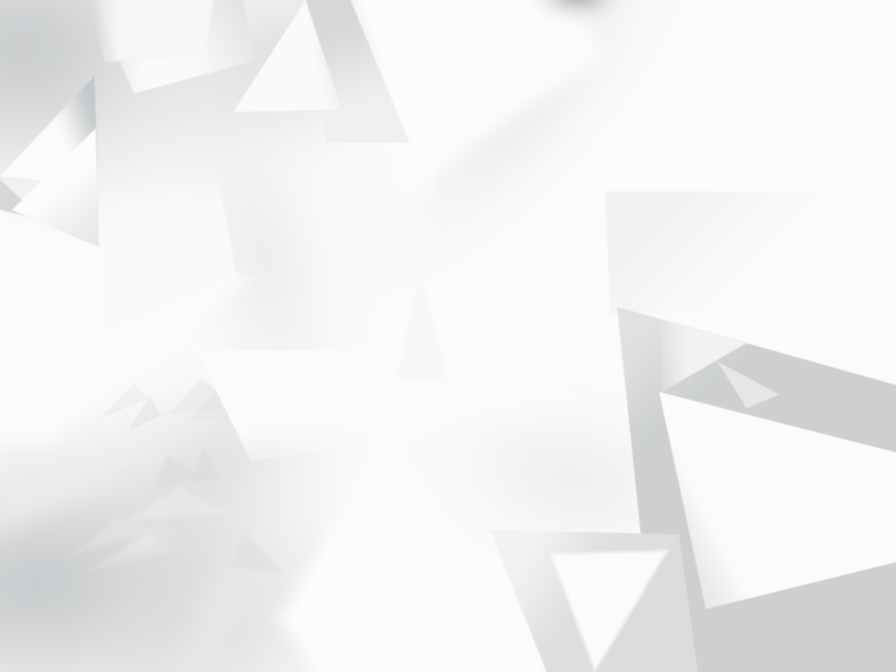
Give the GLSL for this background, as a Shadertoy shader.

```glsl
// Pale abstract background of overlapping white and grey paper facets.
// A single brightness value is shaded by soft elliptical glows, then layered
// with convex polygons whose edges are crisp or blurred, and tinted cool grey.

vec2 p;           // position on a 768 by 576 unit canvas, y runs downward
float v = 0.985;  // brightness so far

// Signed distance to the line a-b, negative on its inner side
float side(vec2 a, vec2 b) {
    vec2 e = normalize(b - a), q = p - a;
    return q.y * e.x - q.x * e.y;
}

// Convex polygons, corners counterclockwise as seen
float tri(mat3x2 c) {
    return max(side(c[0], c[1]), max(side(c[1], c[2]), side(c[2], c[0])));
}

float quad(mat4x2 c) {
    return max(max(side(c[0], c[1]), side(c[1], c[2])), max(side(c[2], c[3]), side(c[3], c[0])));
}

// Smooth blend from 0 at point s.xy to 1 at point s.zw
float ramp(vec4 s) {
    vec2 d = s.zw - s.xy;
    return smoothstep(0.0, 1.0, dot(p - s.xy, d) / dot(d, d));
}

// Lay a polygon over the brightness: blurred, crisp and see-through, or crisp
void blurred(float dist, float blur, float shade, float alpha) {
    float soft = max(blur, 400.0 / iResolution.y);
    v = mix(v, shade, alpha * smoothstep(soft, -soft, dist));
}

void facet(float dist, float shade, float alpha) { blurred(dist, 1.2, shade, alpha); }

void facet(float dist, float shade) { facet(dist, shade, 1.0); }

// Elliptical glow: centre and long axis in g
void glow(vec4 g, float width, float shade, float alpha) {
    vec2 d = p - g.xy, a = g.zw;
    float len = length(a);
    vec2 q = vec2(dot(d, a) / (len * len), (d.x * a.y - d.y * a.x) / (len * width));
    v = mix(v, shade, alpha * exp(-dot(q, q)));
}

vec2 hash2(float n) {
    vec3 h = fract(n * vec3(0.1031, 0.1030, 0.0973));
    h += dot(h, h.yzx + 33.33);
    return fract((h.xx + h.yz) * h.zy);
}

void mainImage(out vec4 fragColor, in vec2 fragCoord) {
    p = vec2(0, 576) + fragCoord / iResolution.xy * vec2(768, -576);

    // Soft shading of the backdrop
    glow(vec4(20, 40, 130, 0), 100.0, 0.80, 0.95);
    glow(vec4(250, 50, 110, -30), 60.0, 0.86, 0.8);
    glow(vec4(225, 220, 20, 90), 45.0, 0.92, 0.8);
    glow(vec4(450, 90, 80, -90), 40.0, 0.92, 0.8);
    glow(vec4(40, 500, 150, -20), 90.0, 0.80, 1.0);
    glow(vec4(170, 530, 90, 30), 90.0, 0.85, 0.7);
    glow(vec4(180, 400, 70, -50), 50.0, 0.86, 0.7);
    glow(vec4(40, 420, 100, -45), 20.0, 0.93, 0.7);
    glow(vec4(190, 520, 30, -60), 20.0, 0.93, 0.5);
    glow(vec4(490, 410, 80, 20), 50.0, 0.93, 0.8);

    // Small scattered shards at lower left
    for (float i = 1.0; i < 15.0; i++) {
        vec2 h = hash2(i), k = hash2(i + 40.0), c = vec2(100, 320) + h * vec2(130, 150);
        vec2 l = c + vec2(-10.0 - 40.0 * k.x, 30), r = c + 10.0 + 30.0 * vec2(k.y, h.x);
        blurred(tri(mat3x2(c, l, r)), 5.0 * h.y, 0.84 + 0.11 * k.x, 0.4);
    }

    // Centre sheets
    facet(quad(mat4x2(168, 300, 215, 395, 537, 353, 385, 300)), 0.985, ramp(vec4(270, 410, 260, 350)));
    blurred(tri(mat3x2(360, 235, 340, 325, 385, 328)), 4.0, 0.955, 0.6);
    facet(quad(mat4x2(295, 122, 305, 197, 380, 200, 370, 122)), 0.98, ramp(vec4(380, 200, 330, 160)));

    // Top left sheets
    facet(quad(mat4x2(70, -20, 115, 80, 219, 52, 204, -20)),
        mix(0.98, 0.89, ramp(vec4(150, 50, 220, 10))), ramp(vec4(75, 50, 130, 50)));
    facet(quad(mat4x2(70, -20, 90, 53, 175, 47, 187, -20)), 0.965, ramp(vec4(75, 20, 110, 20)));

    // Top centre: blurred sheet, its dark fold and a bright peak
    blurred(quad(mat4x2(290, -40, 350, 160, 515, 50, 480, -40)), 15.0, 0.99, 1.0);
    glow(vec4(495, -5, 25, 0), 15.0, 0.66, 0.8);
    facet(quad(mat4x2(262, 0, 280, 122, 351, 122, 300, -1)), mix(0.84, 0.94, ramp(vec4(290, 10, 320, 100))));
    facet(tri(mat3x2(262, 0, 200, 96, 293, 94)), 0.98, ramp(vec4(302, 45, 265, 50)));

    // Left: large blurred sheet with two folded triangles
    blurred(quad(mat4x2(-40, 170, -40, 375, 40, 380, 210, 240)), 14.0, 0.985, 1.0);
    facet(quad(mat4x2(84, 158, 85, 290, 203, 239, 188, 158)), 0.98, ramp(vec4(150, 150, 155, 190)));
    facet(tri(mat3x2(-10, 145, -10, 177, 40, 190)), 0.84);
    facet(tri(mat3x2(81, 65, 0, 151, 84, 160)), mix(0.985, 0.78, ramp(vec4(45, 110, 85, 95))));
    facet(tri(mat3x2(82, 110, 10, 180, 85, 212)), mix(0.99, 0.91, ramp(vec4(50, 150, 90, 200))));

    // Right: pale upper sheet, the dark hollow under it and its bright sheets
    facet(quad(mat4x2(519, 164, 523, 270, 800, 270, 800, 164)), mix(0.945, 0.985, ramp(vec4(540, 180, 630, 270))));
    facet(quad(mat4x2(529, 263, 563, 590, 800, 590, 800, 339)), mix(0.88, 0.81, ramp(vec4(530, 290, 590, 360))));
    facet(tri(mat3x2(566, 273, 567, 336, 640, 294)), 0.95, ramp(vec4(555, 300, 595, 300)));
    facet(tri(mat3x2(615, 310, 640, 350, 668, 338)), 0.90);
    facet(quad(mat4x2(565, 336, 605, 522, 800, 474, 800, 396)), mix(0.91, 0.985, ramp(vec4(580, 470, 620, 450))));

    // Bottom: blurred sheet, grey wedge and a bright downward triangle
    blurred(quad(mat4x2(330, 380, 240, 530, 300, 620, 490, 620)), 13.0, 0.99, 1.0);
    facet(tri(mat3x2(582, 458, 500, 590, 600, 590)), 0.86);
    facet(quad(mat4x2(420, 454, 470, 580, 508, 578, 582, 458)), mix(0.95, 0.87, ramp(vec4(440, 470, 510, 510))));
    blurred(tri(mat3x2(472, 475, 510, 575, 572, 472)), 3.0, 0.985, 1.0);

    // Cool tint, stronger in the shade
    fragColor = vec4(v + (1.0 - v) * vec3(-0.04, 0.01, 0.05), 1.0);
}
```
